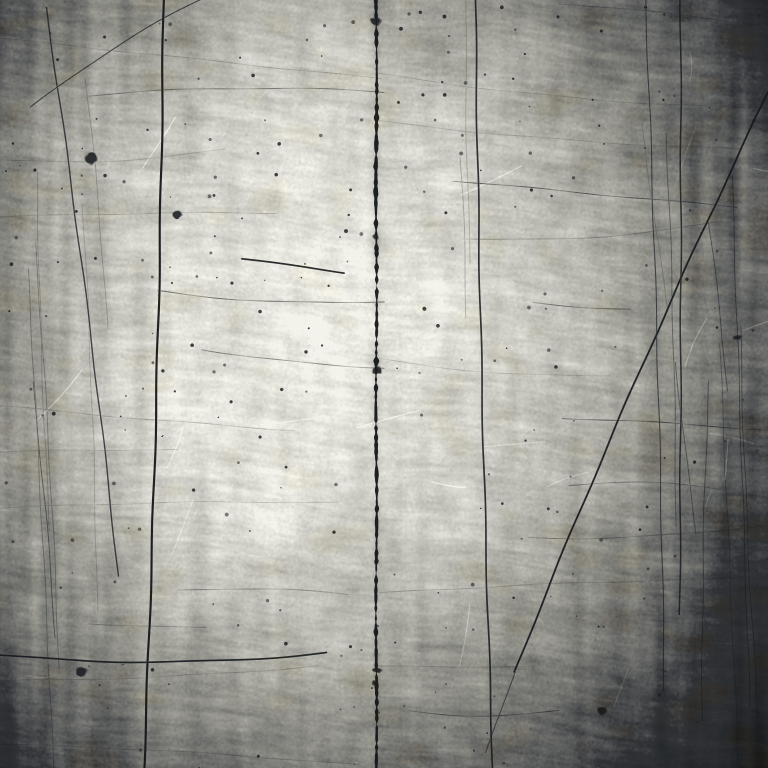
Write a Shadertoy shader that draws this texture.

```glsl
// Scratched, brushed grey concrete panels with a dark seam, ink-like lines and a heavy vignette.

vec3 hash3(vec2 p) {
    vec3 q = fract(p.xyx * vec3(.1031, .1030, .0973));
    q += dot(q, q.yxz + 33.33);
    return fract((q.xxy + q.yzz) * q.zyx);
}

// Cellular noise: soft random splats, one per cell, roughly -1 to 1
float splats(vec2 p) {
    vec2 cell = floor(p);
    float sum = 0.;
    for (int y = -1; y <= 1; y++)
    for (int x = -1; x <= 1; x++) {
        vec2 c = cell + vec2(x, y);
        vec3 h = hash3(c);
        vec2 d = p - c - h.xy;
        float k = max(0., 1. - dot(d, d));
        sum += (h.z - .5) * k * k;
    }
    return 2. * sum;
}

// Coverage of a bent, slightly wavering line from a to b
float stroke(vec2 p, vec2 a, vec2 b, float bend, float width) {
    float len = length(b - a);
    vec2 dir = (b - a) / len, q = p - a;
    float along = dot(q, dir) / len;
    float k = clamp(along, 0., 1.);
    float off = dot(q, vec2(-dir.y, dir.x)) - bend * 4. * k * (1. - k)
              - .0008 * sin(k * len * 31. + a.x * 40.);
    float d = length(vec2(off, (along - k) * len));
    return clamp((width - d) * iResolution.y + .5, 0., 1.);
}

// Small round pits, a few per hundred cells
float pits(vec2 p, float scale, float chance) {
    vec2 q = p * scale, cell = floor(q);
    vec3 h = hash3(cell + 71.);
    float radius = mix(.0009, .0026, fract(h.z * 57.));
    float d = length(q - cell - .2 - .6 * h.xy) / scale;
    return step(h.z, chance) * clamp((radius - d) * iResolution.y + .5, 0., 1.);
}

void mainImage(out vec4 fragColor, in vec2 fragCoord) {
    vec2 p = fragCoord / iResolution.xy;
    const float seamX = .49;

    // Vignette, brightest left of the seam
    vec2 c = p - vec2(.44, .57);
    float tone = .925 - 1.35 * dot(c * c, vec2(1.35, 1.));
    tone -= .035 * smoothstep(seamX - .002, seamX + .002, p.x);

    // Blotches, sloping brush fibres, vertical streaks and grain
    vec2 slant = vec2(p.x, p.y + .1 * p.x + .004 * sin(p.x * 17.));
    float edge = smoothstep(.15, .5, abs(p.x - .5));
    float blotch = splats(p * vec2(9., 11.));
    float rust = splats(p * vec2(26., 38.) + 40.);
    tone += .035 * blotch + .036 * rust;
    tone += .03 * splats(p * vec2(60., 28.) + 9.);
    tone += .035 * splats(slant * vec2(14., 130.));
    tone += .03 * splats(slant * vec2(50., 260.) + 13.);
    tone += (.02 + .055 * edge) * splats(p * vec2(75., 4.) + 5.);
    tone += .03 * splats(p * 330.);

    // Pale scuffs
    float scuff = 0.;
    for (int i = 0; i < 34; i++) {
        vec3 h = hash3(vec2(i, 3)), g = hash3(vec2(i, 8));
        float angle = mix(-.25, 1.8, g.x);
        vec2 reach = mix(.02, .09, g.y) * vec2(cos(angle), sin(angle));
        scuff = max(scuff, stroke(p, h.xy, h.xy + reach, .006 * (h.z - .5), .0007) * g.z);
    }
    tone += .15 * scuff;

    // Faint sideways scratches, kept within their panel
    float ink = 0.;
    for (int i = 0; i < 26; i++) {
        vec3 h = hash3(vec2(i, 21)), g = hash3(vec2(i, 34));
        float left = i % 2 == 0 ? 0. : seamX;
        float x0 = left + .35 * h.x * step(.35, g.z);
        float x1 = min(x0 + mix(.12, .5, h.z), left + .5);
        float y = (float(i) + h.y) / 26.;
        float line = stroke(p, vec2(x0, y), vec2(x1, y + (g.x - .62) * .18 * (x1 - x0)),
                            .02 * (g.y - .5), .0006);
        float wear = .75 + .25 * sin(p.x * 90. + g.x * 20.);
        ink = max(ink, line * wear * mix(.2, .85, g.z * g.z));
    }

    // Faint upright scratches, denser toward the sides
    for (int i = 0; i < 16; i++) {
        vec3 h = hash3(vec2(i, 55)), g = hash3(vec2(i, 89));
        float x = i % 3 == 0 ? .16 * h.x : .55 + .43 * h.x;
        vec2 top = vec2(x, mix(.5, 1.05, h.y));
        vec2 foot = vec2(x + .05 * (g.x - .3), top.y - mix(.2, .7, h.z));
        ink = max(ink, stroke(p, top, foot, .006 * (g.y - .5), .0006) * mix(.15, .55, g.z));
    }

    // Long, strong lines
    ink = max(ink, stroke(p, vec2(.213, 1.01), vec2(.187, -.01), .004, .0014) * .95);
    ink = max(ink, stroke(p, vec2(.619, 1.01), vec2(.642, -.01), -.003, .0011) * .85);
    ink = max(ink, stroke(p, vec2(.886, 1.01), vec2(.885, .2), .001, .0010) * .8);
    ink = max(ink, stroke(p, vec2(.84, 1.01), vec2(.865, .1), .003, .0007) * .65);
    ink = max(ink, stroke(p, vec2(1.01, .9), vec2(.67, .125), -.008, .0012) * .9);
    ink = max(ink, stroke(p, vec2(.67, .125), vec2(.633, .02), 0., .0007) * .6);
    ink = max(ink, stroke(p, vec2(.06, .99), vec2(.154, .25), .004, .0009) * .75);
    ink = max(ink, stroke(p, vec2(.04, .86), vec2(.28, 1.01), .008, .0007) * .7);
    ink = max(ink, stroke(p, vec2(-.01, .148), vec2(.425, .15), -.011, .0011) * .9);
    ink = max(ink, stroke(p, vec2(.315, .663), vec2(.448, .645), 0., .0011) * .9);

    // Ragged seam with a smudged border
    float ragged = splats(p * vec2(40., 170.) + 7.);
    float seam = abs(p.x - seamX - .0006 * sin(p.y * 23.));
    ink = max(ink, .95 * clamp((.0018 + .0013 * ragged - seam) * iResolution.x + .5, 0., 1.));
    tone -= (.1 + .1 * splats(p * vec2(20., 30.))) * exp(-seam * 170.);

    // Pits and larger chips, every other chip on the seam
    ink = max(ink, pits(p, 34., .07 + .12 * smoothstep(.2, .8, p.y - .5 * p.x)) * .8);
    ink = max(ink, pits(p + .37, 55., .04) * .55);
    for (int i = 0; i < 10; i++) {
        vec3 h = hash3(vec2(i, 144));
        vec2 at = vec2(i % 2 == 0 ? seamX + .004 * (h.x - .5) : h.x, h.y);
        float d = length((p - at) * vec2(.8, 1.)) + .0018 * splats(p * 190.);
        float chip = clamp((mix(.003, .0065, h.z) - d) * iResolution.y * .6 + .5, 0., 1.);
        ink = max(ink, chip * .85);
    }

    // Cool shadows, warm highlights, a trace of rust
    tone = mix(clamp(max(tone, .15 + .25 * tone), 0., .95), .09, ink);
    vec3 color = tone + mix(vec3(-.01, 0., .012), vec3(.004, .004, -.024), smoothstep(.2, .6, tone));
    color += vec3(.012, 0., -.018) * smoothstep(.25, .8, -rust);
    fragColor = vec4(clamp(color, 0., 1.), 1.);
}
```
